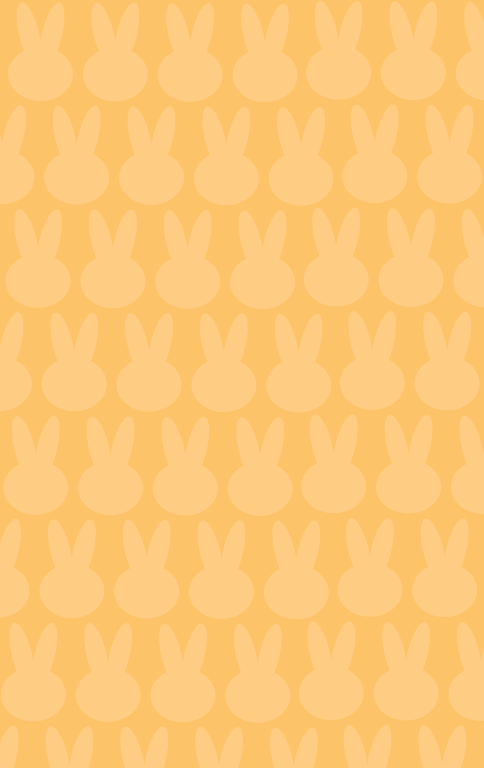
Give the GLSL for this pattern, as a WebGL 1 fragment shader.

```glsl
precision highp float;
// Staggered rows of pale rabbit-head silhouettes on a warm orange ground.

uniform vec2 u_resolution;

const vec3 GROUND = vec3(0.99, 0.763, 0.41);
const vec3 RABBIT = vec3(1.0, 0.80, 0.512);

// Lengths are in units of the row pitch.
const float ROWS = 7.427;
const float COLUMN_PITCH = 0.7234;
const vec2 FIRST_HEAD = vec2(0.392, 0.716);
const float ROW_MARGIN = 0.01;
const float ROW_STAGGER = 0.361;
const float ROW_DRIFT = -0.0116;
const float COLUMN_SAG = 0.0039;
const float SEAM_COLUMN = 3.5;
const vec2 SEAM_SHIFT = vec2(-0.0116, -0.029);

// Approximate signed distance to an axis-aligned ellipse.
float ellipseDistance(vec2 p, vec2 radii) {
  float k = length(p / radii);
  float gradient = length(p / (radii * radii));
  return k * (k - 1.0) / max(gradient, 0.001);
}

vec2 rotate(vec2 p, float angle) {
  float c = cos(angle);
  float s = sin(angle);
  return vec2(c * p.x - s * p.y, s * p.x + c * p.y);
}

// Rabbit head centred on the face, y pointing down; both ears by mirroring.
float rabbitDistance(vec2 p) {
  float head = ellipseDistance(p, vec2(0.314, 0.261));
  vec2 earPoint = vec2(abs(p.x), p.y) - vec2(0.111, -0.387);
  float ear = ellipseDistance(rotate(earPoint, -0.24), vec2(0.097, 0.314));
  return min(head, ear);
}

// Position relative to the rabbit that owns this cell.
vec2 rabbitCell(vec2 p) {
  float row = floor(p.y + ROW_MARGIN);
  float rowStart = FIRST_HEAD.x + ROW_DRIFT * row + ROW_STAGGER * mod(row, 2.0);
  float column = floor((p.x - rowStart) / COLUMN_PITCH + 0.5);

  // Slight sag along each row, with a small jump at the seam.
  vec2 center = vec2(rowStart + column * COLUMN_PITCH,
                     row + FIRST_HEAD.y + column * COLUMN_SAG);
  center += SEAM_SHIFT * step(SEAM_COLUMN, column);
  return p - center;
}

void main() {
  float pixel = ROWS / u_resolution.y;
  vec2 p = vec2(gl_FragCoord.x, u_resolution.y - gl_FragCoord.y) * pixel;

  float d = rabbitDistance(rabbitCell(p));
  float coverage = 1.0 - smoothstep(-0.6 * pixel, 0.6 * pixel, d);
  gl_FragColor = vec4(mix(GROUND, RABBIT, coverage), 1.0);
}
```
